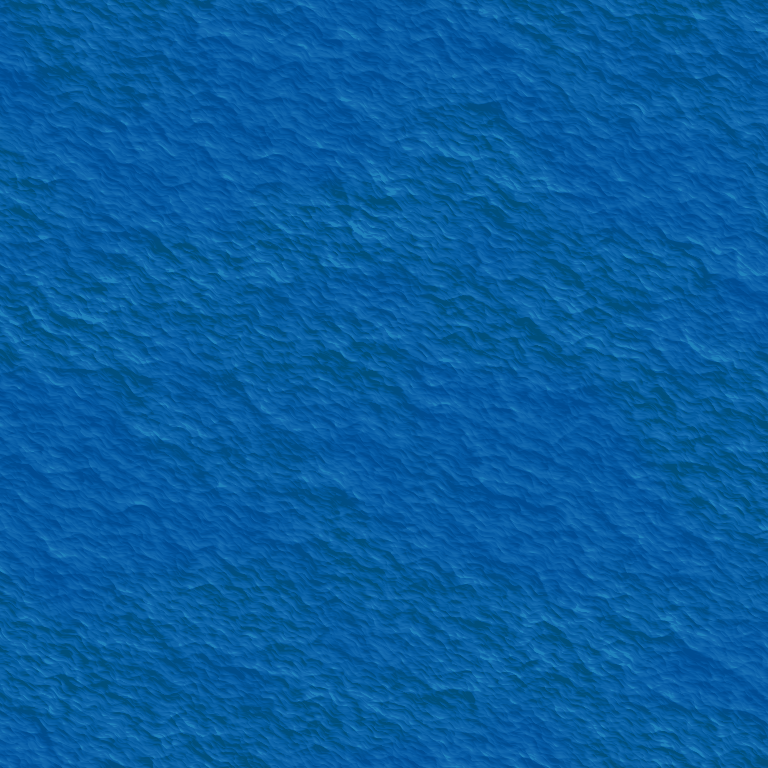
A WebGL 1 fragment shader for this texture:

```glsl
precision highp float;
// Deep blue sea surface with small, slanting wind ripples.
uniform vec2 u_resolution;

vec2 hash2(vec2 c) {
  return fract(sin(vec2(dot(c, vec2(127.1, 311.7)), dot(c, vec2(269.5, 183.3)))) * 43758.5);
}

// Cellular noise: tilt of the wavelet facet at p, blended softly across its crests.
float facetTilt(vec2 p) {
  vec2 cell = floor(p), f = fract(p);
  float tilt = 0.0, total = 1e-9;
  for (int j = -1; j <= 1; j++) {
    for (int i = -1; i <= 1; i++) {
      vec2 o = vec2(float(i), float(j));
      vec2 d = o + hash2(cell + o) - f;
      float w = exp(-9.5 * dot(d, d));
      tilt += w * (d.y + 0.25 * d.x);
      total += w;
    }
  }
  return tilt / total;
}

// Layered sines: broad, slow patches in about -1..1.
float swell(vec2 p) {
  float s = sin(dot(p, vec2(2.1, 9.7)) + 1.3 * sin(p.x * 5.3 + 0.7));
  s += 0.7 * sin(dot(p, vec2(-7.9, 13.1)) + 1.5 * sin(p.y * 8.7 + 2.1));
  s += 0.5 * sin(dot(p, vec2(15.3, 23.9)) + 1.2 * sin(p.x * 14.1 - p.y * 6.0));
  return s / 2.2;
}

void main() {
  vec2 p = gl_FragCoord.xy / min(u_resolution.x, u_resolution.y);
  float patches = swell(p);
  float chop = swell(p * 1.3 + 4.7);

  // Ripples from long waves down to fine wrinkles, each layer turned a little.
  float tone = 0.0;
  float scale = 7.5;
  for (int i = 0; i < 6; i++) {
    float n = float(i);
    float angle = -0.36 + 0.2 * sin(n * 2.4 + 0.5);
    vec2 along = vec2(cos(angle), sin(angle));
    vec2 q = vec2(dot(p, along), dot(p, vec2(-along.y, along.x)));
    q = q * scale * vec2(1.0, 2.1) + n * 17.3;
    q += 0.36 * sin(q.yx * vec2(1.3, 1.9) + n) + 0.18 * sin(q.yx * vec2(3.7, 3.1) + 2.0 * n);
    float weight = 0.5 + 0.4 * sin(0.6 * n - 0.3);
    tone += weight * facetTilt(q);
    scale *= 1.7;
  }
  tone = tone * (1.3 + 0.25 * chop) + 0.14 * patches;
  tone /= 1.0 + 0.3 * max(tone, 0.0);

  // Troughs lean from teal to pure blue, crests pale slightly.
  vec3 trough = mix(vec3(0.0, 0.315, 0.50), vec3(0.0, 0.305, 0.58), smoothstep(-0.5, 0.5, -chop));
  vec3 water = mix(vec3(0.018, 0.355, 0.645), vec3(0.012, 0.362, 0.63), smoothstep(-0.5, 0.5, chop));
  vec3 crest = vec3(0.09, 0.43, 0.70);
  vec3 color = mix(water, trough, clamp(-tone * 1.1, 0.0, 1.1));
  color = mix(color, crest, clamp(tone, 0.0, 1.1));

  // Rare faint cyan glints on the steepest crests.
  color += vec3(0.02, 0.07, 0.03) * smoothstep(0.8, 1.2, tone + 0.1 * patches);
  gl_FragColor = vec4(max(color, 0.0), 1.0);
}
```
